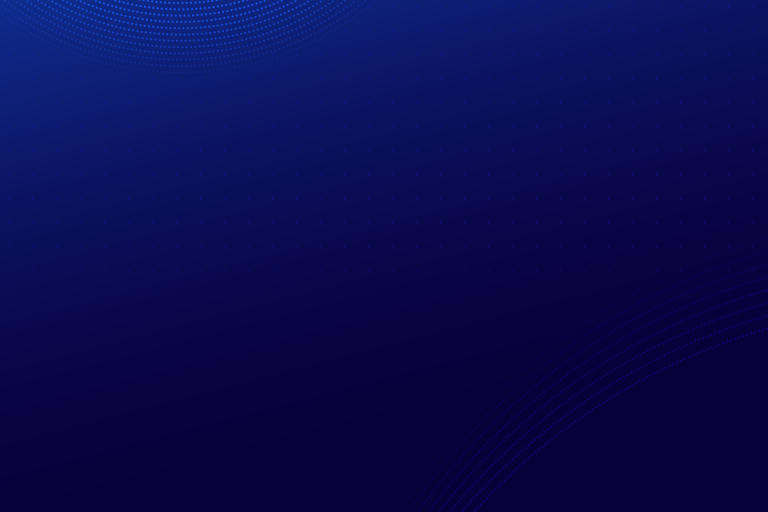
Write a Shadertoy shader that draws this background.

```glsl
const float TAU = 6.2831853;

const vec3 AZURE = vec3(0.058, 0.172, 0.55);
const vec3 NAVY = vec3(0.042, 0.072, 0.375);
const vec3 INDIGO = vec3(0.036, 0.016, 0.272);
const vec3 MIDNIGHT = vec3(0.032, 0.0, 0.222);
const vec3 BRIGHT_DOT = vec3(0.11, 0.36, 0.97);
const vec3 VIOLET_DOT = vec3(0.06, 0.03, 0.62);
const vec3 GRID_DOT = vec3(0.06, 0.1, 0.66);

float hash(vec2 cell) {
    vec3 q = fract(cell.xyx * 0.1031);
    q += dot(q, q.yzx + 33.33);
    return fract((q.x + q.y) * q.z);
}

float disc(vec2 offset, float radius, float blur) {
    return 1.0 - smoothstep(radius - blur, radius + blur, length(offset));
}

// Evenly spaced dots along a circle
float ringDots(vec2 p, vec2 centre, float radius, float spacing, float size, float blur) {
    vec2 d = p - centre;
    float count = floor(TAU * radius / spacing);
    float along = fract(atan(d.y, d.x) * count / TAU) - 0.5;
    return disc(vec2(length(d) - radius, along * TAU * radius / count), size, blur);
}

// Square lattice of dots with uneven strength
float gridDots(vec2 p, vec2 origin, float spacing, float size, float blur) {
    vec2 q = (p - origin) / spacing;
    vec2 cell = floor(q + 0.5);
    return disc((q - cell) * spacing, size, blur) * mix(0.6, 1.0, hash(cell + 64.0));
}

// Tilted gradient, t grows from the upper left corner
vec3 backdrop(float t) {
    vec3 colour = mix(AZURE, NAVY, clamp(t / 0.41, 0.0, 1.0));
    colour = mix(colour, INDIGO, clamp((t - 0.41) / 0.36, 0.0, 1.0));
    return mix(colour, MIDNIGHT, clamp((t - 0.77) / 0.26, 0.0, 1.0));
}

void mainImage(out vec4 fragColor, in vec2 fragCoord) {
    // Canvas height is one unit
    vec2 p = fragCoord / iResolution.y;
    float blur = 0.75 / iResolution.y;

    vec3 colour = backdrop(1.0 - p.y + 0.26 * p.x);

    // Faint lattice, fading downwards
    float grid = gridDots(p, vec2(0.017, 0.987), 0.046875, 0.0024, blur);
    colour = mix(colour, GRID_DOT, 0.36 * grid * smoothstep(0.3, 0.62, p.y));

    // Bright rings hanging from the top edge
    float topRings = 0.0;
    for (int i = 0; i < 14; i++) {
        float k = float(i);
        float strength = 1.0 - smoothstep(0.0, 14.0, k);
        float dots = ringDots(p, vec2(0.352, 1.449), 0.455 + 0.0123 * k, 0.0084, 0.002, blur);
        topRings = max(topRings, dots * strength);
    }
    colour = mix(colour, BRIGHT_DOT, 0.88 * topRings);

    // Dim arcs in the lower right, spreading upwards
    float lowRings = 0.0;
    for (int i = 0; i < 8; i++) {
        float k = float(i);
        vec2 centre = vec2(1.843, -0.831 + 0.0215 * k);
        float dots = ringDots(p, centre, 1.238 + 0.0035 * k, 0.0082, 0.002, blur);
        lowRings = max(lowRings, dots * pow(1.0 - k / 8.0, 0.7));
    }
    colour = mix(colour, VIOLET_DOT, 0.58 * lowRings);

    fragColor = vec4(colour, 1.0);
}
```
